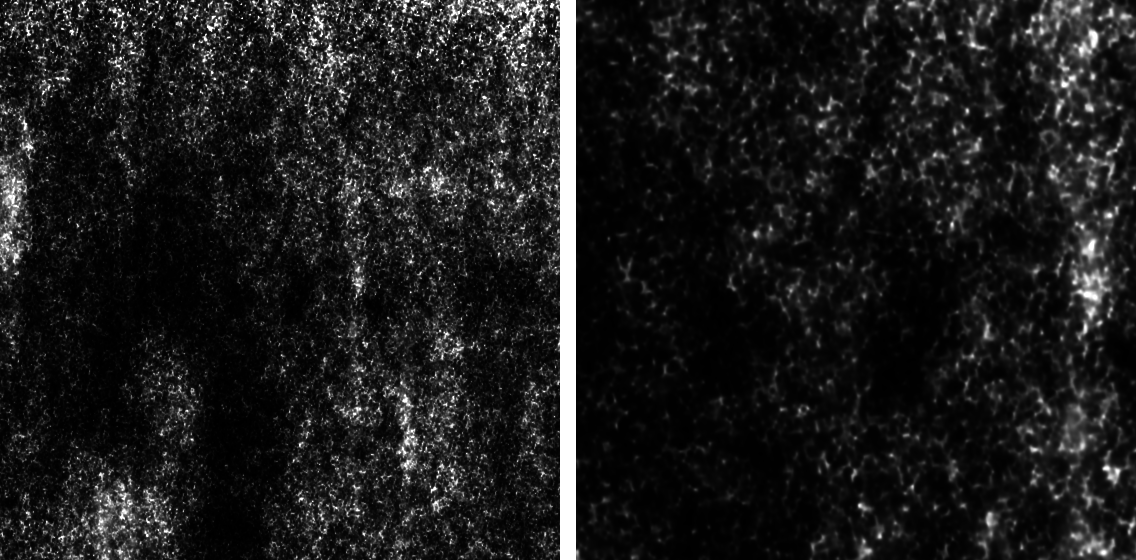
Left, the full canvas; right, a detail of the centre.
This texture is drawn by a WebGL 2 fragment shader. Its source:

```glsl
#version 300 es
precision highp float;
precision highp int;

uniform vec2 u_resolution;
out vec4 fragColor;

// Tone: brightness is the exponential of a sum of normalised layers
const float BASE_TONE = -2.88;
const float STREAK_STRENGTH = 0.42;
const float CLUMP_STRENGTH = 0.52;
const float GRAIN_STRENGTH = 0.76;
const float GRAIN_SKEW = 0.15;
const float TOP_GRAIN_BOOST = 0.25;
const float WORN_GRAIN_LOSS = 0.1;
const float SHOULDER = 1.1;

// Cells per canvas side for each layer
const vec2 WARP_CELLS = vec2(10.0, 8.0);
const vec2 STREAK_CELLS = vec2(19.0, 4.5);
const vec2 CLUMP_CELLS = vec2(44.0, 30.0);
const vec2 GRAIN_CELLS = vec2(250.0, 205.0);
const vec2 DUST_CELLS = vec2(390.0, 330.0);
const float WARP_AMOUNT = 0.011;

const int SCRATCH_COUNT = 7;
const float SCRATCH_WIDTH = 0.002;
const float SCRATCH_LIGHT = 0.1;

float hash(vec2 cell, uint seed) {
    uvec2 v = uvec2(ivec2(cell)) * 1664525u + uvec2(seed * 747796u, seed * 28913u) + 10139u;
    v.x += v.y * 1664525u;
    v.y += v.x * 1664525u;
    v ^= v >> 16u;
    v.x += v.y * 1664525u;
    v.y += v.x * 1664525u;
    v ^= v >> 16u;
    return float(v.x >> 8u) / 16777216.0;
}

// Value noise scaled to zero mean and unit deviation
float noise(vec2 p, uint seed) {
    vec2 cell = floor(p);
    vec2 f = p - cell;
    f = f * f * (3.0 - 2.0 * f);
    float lower = mix(hash(cell, seed), hash(cell + vec2(1.0, 0.0), seed), f.x);
    float upper = mix(hash(cell + vec2(0.0, 1.0), seed), hash(cell + vec2(1.0, 1.0), seed), f.x);
    return (mix(lower, upper, f.y) - 0.5) * 4.66;
}

vec2 rotate(vec2 p, float angle) {
    float c = cos(angle), s = sin(angle);
    return vec2(c * p.x - s * p.y, s * p.x + c * p.y);
}

float blob(vec2 p, vec2 center, vec2 radius) {
    vec2 q = (p - center) / radius;
    return exp(-dot(q, q));
}

// Broad worn and bare areas
float wornAreas(vec2 p) {
    float tone = 0.85 * smoothstep(0.74, 1.0, p.y) + 0.55 * smoothstep(0.35, 0.75, p.x);
    tone += 1.3 * smoothstep(0.97, 1.0, p.y) * smoothstep(0.6, 0.9, p.x);
    tone += 2.3 * blob(p, vec2(0.015, 0.58), vec2(0.045, 0.18));
    tone += 2.6 * blob(p, vec2(0.20, 0.05), vec2(0.07, 0.12));
    tone += 1.3 * blob(p, vec2(0.30, 0.25), vec2(0.05, 0.14));
    tone += 0.5 * blob(p, vec2(0.90, 0.63), vec2(0.12, 0.08));
    return tone;
}

// Deep shadows and narrow dark holes
float shadows(vec2 p) {
    float tone = 2.5 * blob(p, vec2(0.30, 0.48), vec2(0.13, 0.15));
    tone += 1.9 * blob(p, vec2(0.43, 0.14), vec2(0.07, 0.26));
    tone += 1.9 * blob(p, vec2(0.12, 0.27), vec2(0.10, 0.16));
    tone += 3.0 * blob(p, vec2(0.53, 0.46), vec2(0.03, 0.05));
    tone += 3.0 * blob(p, vec2(0.67, 0.445), vec2(0.024, 0.033));
    tone += 0.8 * blob(p, vec2(0.85, 0.49), vec2(0.13, 0.05));
    return tone;
}

// Thin vertical runs, light and dark
float verticalRuns(vec2 p) {
    float tone = 1.5 * blob(p, vec2(0.73, 0.28), vec2(0.014, 0.17));
    tone += 1.2 * blob(p, vec2(0.635, 0.28), vec2(0.016, 0.32));
    tone -= 1.6 * blob(p, vec2(0.313, 0.92), vec2(0.011, 0.13));
    tone -= 0.9 * blob(p, vec2(0.874, 0.66), vec2(0.004, 0.10));
    return tone;
}

// Faint, broken, nearly level scratches
float scratches(vec2 p) {
    float light = 0.0;
    for (int i = 0; i < SCRATCH_COUNT; i++) {
        vec2 id = vec2(float(i), 3.0);
        vec2 center = vec2(hash(id, 21u), mix(0.15, 0.65, hash(id, 22u)));
        vec2 q = rotate(p - center, mix(-0.35, 0.25, hash(id, 23u)));
        float reach = mix(0.025, 0.06, hash(id, 24u));
        float fade = 1.0 - smoothstep(0.4 * reach, reach, abs(q.x));
        light += fade * (1.0 - smoothstep(0.0, SCRATCH_WIDTH, abs(q.y)));
    }
    return light * smoothstep(-0.8, 1.2, noise(p * 110.0, 25u));
}

void main() {
    vec2 p = gl_FragCoord.xy / u_resolution;
    vec2 warped = p + WARP_AMOUNT * vec2(noise(p * WARP_CELLS, 1u), noise(p * WARP_CELLS, 2u));
    warped += 0.6 * WARP_AMOUNT * vec2(noise(p * 36.0, 3u), noise(p * 36.0, 4u));
    float wear = wornAreas(warped) - shadows(warped) + verticalRuns(mix(p, warped, 0.4));

    float streak = 0.7 * noise(warped * STREAK_CELLS, 5u) + 0.7 * noise(p * STREAK_CELLS * 2.3, 6u);
    float clump = 0.65 * noise(rotate(warped, 0.2) * CLUMP_CELLS, 7u)
                + 0.76 * noise(rotate(p, -0.3) * CLUMP_CELLS * 2.5, 8u);
    float grain = 0.84 * noise(rotate(p, 0.25) * GRAIN_CELLS, 9u)
                + 0.54 * noise(rotate(p, -0.25) * DUST_CELLS, 10u);
    grain += GRAIN_SKEW * (grain * grain - 1.0);

    // Grain is crisp along the top and hazier on worn patches
    float top = smoothstep(0.75, 1.0, p.y);
    float grainStrength = GRAIN_STRENGTH + TOP_GRAIN_BOOST * top
                        - WORN_GRAIN_LOSS * clamp(wear, 0.0, 2.5) * (1.0 - top);
    float tone = BASE_TONE + wear + STREAK_STRENGTH * streak
               + CLUMP_STRENGTH * clump + grainStrength * grain;
    float light = SHOULDER * (1.0 - exp(-exp(tone) / SHOULDER)) + SCRATCH_LIGHT * scratches(p);
    fragColor = vec4(vec3(min(light, 1.0)), 1.0);
}
```
